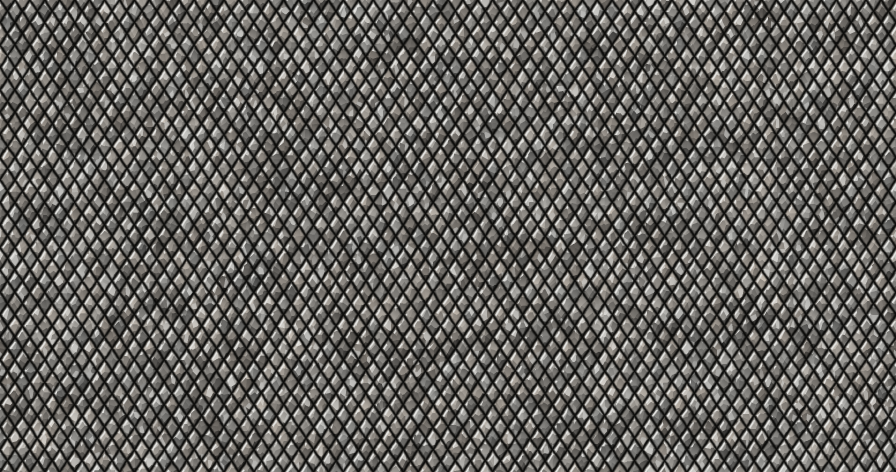
Reproduce this texture procedurally as a Shadertoy shader.

```glsl
const float TAU = 6.2831853;
const vec2 SCALES = vec2(60.0, 21.0);      // diamonds across and down
const vec2 CHIPS = vec2(130.0, 47.0);      // finer lattice of the worn surface
const vec3 GROOVE = vec3(0.04, 0.04, 0.034);
const vec3 COOL_GREY = vec3(0.51, 0.51, 0.5);
const vec3 WARM_GREY = vec3(0.54, 0.515, 0.485);
const vec3 GLINT = vec3(0.9, 0.9, 0.89);

vec2 hash2(vec2 p) {
    vec2 q = vec2(dot(p, vec2(127.1, 311.7)), dot(p, vec2(269.5, 183.3)));
    return fract(sin(q) * 4375.85);
}

// Skewed lattice whose unit squares are upright diamonds on the canvas
vec2 toLattice(vec2 uv, vec2 count) {
    vec2 p = uv * count;
    return vec2(p.x + p.y, p.x - p.y);
}

// Cell name that repeats after one whole canvas
vec2 wrappedId(vec2 cell, vec2 count) {
    return mod(vec2(cell.x + cell.y, cell.x - cell.y), 2.0 * count);
}

// Offset to the nearest feature point (xy) and its random value (z)
vec3 cellular(vec2 uv, vec2 count) {
    vec2 p = toLattice(uv, count), base = floor(p), nearest = vec2(0.0);
    float best = 8.0, id = 0.0;
    for (int y = -1; y <= 1; y++)
    for (int x = -1; x <= 1; x++) {
        vec2 cell = base + vec2(x, y);
        vec2 rnd = hash2(wrappedId(cell, count));
        vec2 offset = cell + rnd - p;
        float dist = dot(offset, offset);
        if (dist < best) {
            best = dist;
            nearest = offset;
            id = fract(rnd.x * 7.3 + rnd.y * 3.1);
        }
    }
    return vec3(nearest, id);
}

// Whole-number frequencies keep the sum periodic
float layeredSines(vec2 uv, vec2 freq) {
    float sum = 0.0, amp = 0.5;
    for (int i = 0; i < 4; i++) {
        sum += amp * sin(TAU * dot(uv, freq) + 2.0 * sin(TAU * dot(uv, freq.yx * vec2(-1.0, 1.0))));
        freq = freq.yx * vec2(2.0, -2.0) + vec2(1.0, 3.0);
        amp *= 0.6;
    }
    return sum;
}

vec3 scaleSkin(vec2 uv) {
    vec2 lattice = toLattice(uv, SCALES);
    lattice += 0.025 * vec2(layeredSines(uv, vec2(17.0, 9.0)), layeredSines(uv, vec2(13.0, -11.0)));
    vec2 rnd = hash2(wrappedId(floor(lattice), SCALES) + 3.0);
    vec2 local = fract(lattice) - 0.5;
    float edge = 0.5 - max(abs(local.x), abs(local.y));

    // Chipped facets and broad patches of wear
    vec3 chip = cellular(uv, CHIPS);
    float facet = dot(chip.xy, vec2(0.16, -0.28)) + 0.2 * (chip.z - 0.5);
    float patches = layeredSines(uv, vec2(2.0, 3.0));

    // Domed face, lit from the upper left
    float dome = dot(local, vec2(0.1, -0.5));
    float light = 1.0 + dome + facet + 0.34 * (rnd.x - 0.5) + 0.12 * patches;
    vec3 color = mix(COOL_GREY, WARM_GREY, rnd.y) * light;

    // Glints along the upper rim and on stray chips
    float rim = smoothstep(0.12, 0.19, edge) * smoothstep(-0.14, -0.26, local.y);
    float glint = rim * smoothstep(0.3, 0.75, chip.z + 0.25 * rnd.x);
    glint = max(glint, 0.5 * smoothstep(0.88, 0.94, chip.z));
    color = mix(color, GLINT, glint);

    // Dark grooves with a soft shoulder
    return mix(GROOVE, color, smoothstep(0.0, 0.2, edge + 0.02 * facet));
}

void mainImage(out vec4 fragColor, in vec2 fragCoord) {
    const int SAMPLES = 3;
    vec3 sum = vec3(0.0);
    // Average a small grid of samples to smooth the edges
    for (int y = 0; y < SAMPLES; y++)
    for (int x = 0; x < SAMPLES; x++) {
        vec2 jitter = (vec2(x, y) + 0.5) / float(SAMPLES) - 0.5;
        sum += scaleSkin((fragCoord + jitter) / iResolution.xy);
    }
    fragColor = vec4(sum / float(SAMPLES * SAMPLES), 1.0);
}
```
